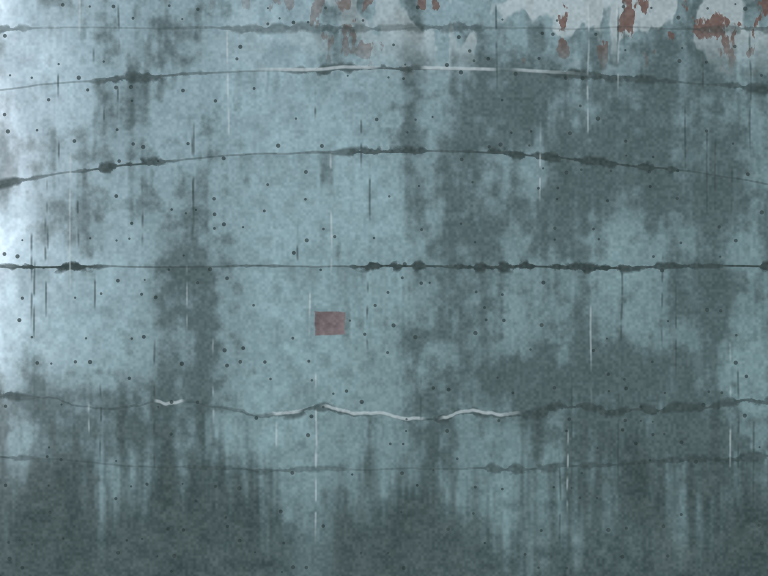
This texture is drawn by a Shadertoy shader. Its source:

```glsl
float hash(vec2 p) {
    vec3 q = fract(p.xyx * 0.1031);
    q += dot(q, q.yzx + 33.33);
    return fract((q.x + q.y) * q.z);
}

float noise(vec2 p) {
    vec2 i = floor(p), f = fract(p);
    f = f * f * (3.0 - 2.0 * f);
    return mix(mix(hash(i), hash(i + vec2(1, 0)), f.x),
               mix(hash(i + vec2(0, 1)), hash(i + vec2(1, 1)), f.x), f.y);
}

float fbm(vec2 p) {
    float sum = 0.0, amp = 0.52;
    for (int i = 0; i < 5; i++) {
        sum += amp * noise(p);
        p = mat2(1.9, 0.4, -0.4, 1.9) * p + 17.3;
        amp *= 0.5;
    }
    return sum;
}

// Vertically drawn-out noise that keeps its direction in every octave
float drips(vec2 p) {
    return 0.5 * noise(p * vec2(28, 4)) + 0.3 * noise(p * vec2(75, 7) + 5.0)
         + 0.2 * noise(p * vec2(170, 16) + 9.0);
}

float fade(float a, float b, float x) { return 1.0 - smoothstep(a, b, x); }

// Horizontal joints: height, bend, waviness, darkness
const vec4 SEAMS[6] = vec4[6](
    vec4(0.951, 0.0, 0.008, 0.45), vec4(0.880, 0.08, 0.010, 0.65),
    vec4(0.738, 0.13, 0.008, 0.75), vec4(0.537, 0.0, 0.007, 0.9),
    vec4(0.282, -0.07, 0.050, 0.6), vec4(0.183, -0.06, 0.012, 0.5));

// Damp patches: centre and radii
const vec4 PATCHES[7] = vec4[7](
    vec4(0.90, 0.79, 0.04, 0.07), vec4(0.12, 0.60, 0.08, 0.08),
    vec4(1.23, 0.65, 0.09, 0.06), vec4(1.23, 0.49, 0.08, 0.06),
    vec4(1.10, 0.36, 0.08, 0.04), vec4(0.91, 0.34, 0.09, 0.03),
    vec4(1.26, 0.98, 0.05, 0.06));

void mainImage(out vec4 fragColor, in vec2 fragCoord) {
    vec2 p = fragCoord / iResolution.y;
    float px = 1.0 / iResolution.y;
    float cloud = fbm(p * vec2(6, 4) + 3.0);
    float grit = fbm(p * 48.0);
    float drip = drips(p);
    vec3 grime = vec3(0.25, 0.305, 0.31);
    vec3 pale = vec3(0.70, 0.755, 0.775);

    // Faded paint, lighter towards the upper left
    vec3 col = mix(vec3(0.46, 0.565, 0.585), vec3(0.55, 0.65, 0.69),
                   smoothstep(-0.2, 0.9, p.y * 0.8 - p.x * 0.5 + 0.2));
    col *= 1.0 + 0.16 * (drip - 0.5) + 0.3 * (grit - 0.5);

    // Damp stains
    float damp = cloud + 0.45 * (grit - 0.5) + 0.4 * (drip - 0.5);
    damp += 0.13 * smoothstep(0.7, 1.25, p.x) + 0.08 * fade(0.2, 0.5, p.y);
    for (int i = 0; i < 7; i++) {
        vec2 d = (p - PATCHES[i].xy) / PATCHES[i].zw;
        damp += 0.22 * exp(-dot(d, d));
    }
    col = mix(col, grime, 0.72 * smoothstep(0.5, 0.84, damp));

    // Dark foot with a ragged upper edge
    float foot = fade(0.06, 0.25, p.y + 0.3 * (0.5 - drip) + 0.25 * (0.5 - cloud));
    foot *= 1.0 - 0.5 * exp(-pow((p.x - 0.54) / 0.035, 2.0));
    col = mix(col, grime + 0.16 * (grit - 0.45), 0.8 * foot);

    // Glare along the left edge
    float glare = exp(-p.x * 11.0) * smoothstep(0.0, 0.6, p.y);
    col += vec3(0.32, 0.31, 0.33) * glare * (0.35 + 1.3 * fbm(p * vec2(22, 11)));

    // Peeling band at the top
    float band = smoothstep(0.85, 0.96, p.y) * smoothstep(0.2, 0.9, p.x);
    float flake = fbm(p * vec2(15, 11) + 30.0) + 0.2 * (drip - 0.5);
    col = mix(col, pale, 0.7 * band * smoothstep(0.49, 0.56, flake));
    float chip = fbm(p * vec2(42, 22) + 60.0);
    col = mix(col, vec3(0.40, 0.32, 0.30), 0.85 * band * smoothstep(0.62, 0.67, chip));

    // Seams with grime fringes, pale filler and run-off
    for (int i = 0; i < 6; i++) {
        vec4 s = SEAMS[i];
        float row = float(i) * 7.0;
        float bow = s.y * pow(p.x - 0.667, 2.0);
        float d = p.y - s.x + bow - s.z * (fbm(vec2(p.x * 11.0, row)) - 0.5);
        float patchy = smoothstep(0.3, 0.75, noise(vec2(p.x * 9.0, row + 3.0)));
        float width = 0.001 + 0.011 * patchy * smoothstep(0.3, 0.7, grit);
        float joint = fade(width * 0.4, width + px, abs(d));
        col = mix(col, grime * 0.85, s.w * joint * (0.45 + 0.55 * patchy));
        float runoff = exp(-abs(d) * 22.0) * step(d, 0.0) * smoothstep(0.45, 0.8, drip);
        col = mix(col, grime, 0.4 * s.w * runoff);
        float filled = i == 1 ? smoothstep(0.42, 0.5, p.x) * fade(0.9, 1.05, p.x)
                     : i == 4 ? smoothstep(0.18, 0.25, p.x) * fade(0.85, 0.95, p.x) : 0.0;
        filled *= smoothstep(0.25, 0.5, noise(vec2(p.x * 24.0, row + 5.0)));
        col = mix(col, pale, 0.75 * filled * fade(0.001, 0.003 + px, abs(d - 0.002)));
    }

    // Broken vertical scratches, mostly dark
    for (int i = 0; i < 56; i++) {
        float k = float(i);
        float x = 1.34 * hash(vec2(k, 1)) + 0.003 * noise(vec2(p.y * 14.0, k));
        float top = 0.2 + 0.85 * hash(vec2(k, 2));
        float len = 0.06 + 0.24 * hash(vec2(k, 3));
        float span = smoothstep(top - len, top - len * 0.7, p.y) * fade(top - 0.02, top, p.y);
        float mark = fade(0.0003, 0.0013 + px, abs(p.x - x)) * span;
        mark *= smoothstep(0.2, 0.65, noise(vec2(k, p.y * 50.0)));
        col = mix(col, hash(vec2(k, 4)) < 0.75 ? grime : pale, 0.55 * mark);
    }

    // Small pits
    vec2 cell = floor(p * 42.0);
    vec2 centre = 0.25 + 0.5 * vec2(hash(cell + 11.0), hash(cell + 47.0));
    float radius = 0.04 + 0.09 * hash(cell + 83.0);
    float pit = fade(radius - 0.02, radius + 42.0 * px, length(fract(p * 42.0) - centre));
    col = mix(col, grime * 0.8, 0.7 * pit * step(0.86, hash(cell)));

    // Bare reddish patch
    vec2 q = abs(p - vec2(0.574, 0.438)) - vec2(0.026, 0.02);
    float bare = fade(-px, px, max(q.x, q.y) + 0.006 * (grit - 0.5));
    col = mix(col, vec3(0.46, 0.41, 0.42) * (0.75 + 0.5 * grit), 0.9 * bare);

    // Fine grain
    col += 0.07 * (noise(p * 210.0) - 0.5);
    fragColor = vec4(clamp(col, 0.0, 1.0), 1.0);
}
```
